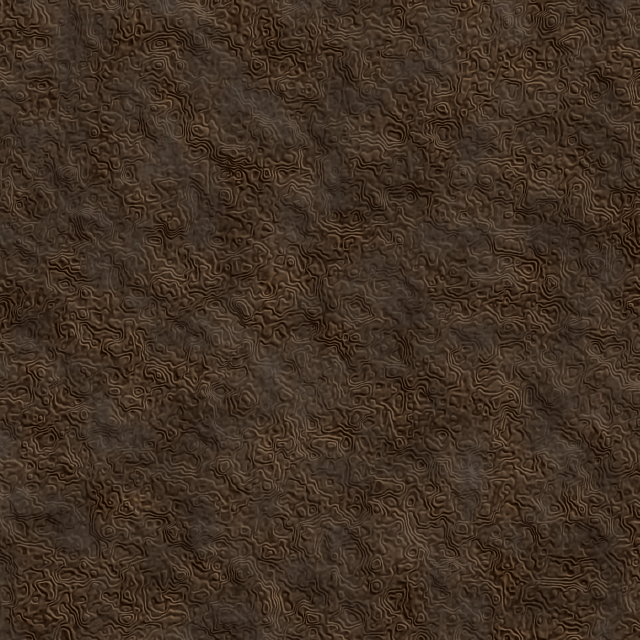
Reproduce this texture procedurally as a Shadertoy shader.

```glsl
// Dark brown earth, wrinkled by fine contour-like ridges under a slanting light.

#define CELLS 29.0                    // main lumps across the canvas
#define RINGS 9.5                     // ridges per unit of lump height
#define REACH 0.0014                  // half distance of the slope probe
#define LIGHT_DIR vec2(0.6, 0.8)
#define WRINKLE 0.24                  // contrast of the ridges
#define LUMP 3.6                      // contrast of the broad slopes
#define CREASE 0.24                   // darkness of the valleys
#define PATCH 0.48                    // contrast of the large patches
#define DARK_SOIL vec3(0.150, 0.092, 0.050)
#define PALE_SOIL vec3(0.400, 0.328, 0.262)
#define RUST vec3(0.045, 0.0, -0.040)

float hash(vec2 cell) {
    return fract(sin(dot(cell, vec2(127.1, 311.7))) * 43758.5453);
}

float valueNoise(vec2 p) {
    vec2 cell = floor(p);
    vec2 f = fract(p);
    f = f * f * (3.0 - 2.0 * f);
    float low = mix(hash(cell), hash(cell + vec2(1.0, 0.0)), f.x);
    float high = mix(hash(cell + vec2(0.0, 1.0)), hash(cell + 1.0), f.x);
    return mix(low, high, f.y);
}

// Three octaves, normalised to 0..1
float fbm(vec2 p) {
    float sum = 0.0;
    float total = 0.0;
    float weight = 1.0;
    for (int i = 0; i < 3; i++) {
        sum += weight * valueNoise(p);
        total += weight;
        weight *= 0.5;
        p = p * 2.03 + vec2(17.3, 9.1);
    }
    return sum / total;
}

float ridge(float height) {
    return sin(6.28318 * RINGS * height);
}

vec3 soil(vec2 p) {
    // Relief, lit by the difference of heights along the light
    float here = fbm(p * CELLS);
    float away = fbm((p - LIGHT_DIR * REACH) * CELLS);
    float toward = fbm((p + LIGHT_DIR * REACH) * CELLS);
    float wrinkles = ridge(away) - ridge(toward);
    float lumps = away - toward;
    float crease = smoothstep(0.4, 1.0, -ridge(here));

    // Patches, fine grain and stain
    float patches = fbm(p * 14.0 + 41.0) - 0.5;
    float grain = valueNoise(p * 260.0 + 5.0) - 0.5;
    float stain = fbm(p * 19.0 + 83.0) - 0.5;

    // Ridges fade in and out from place to place
    float strength = clamp(1.0 + 2.2 * stain, 0.4, 1.6);
    float tone = 0.48 + strength * (WRINKLE * wrinkles - CREASE * crease)
               + LUMP * lumps + PATCH * patches + 0.3 * grain;
    tone = clamp(tone, -0.25, 1.35);
    return mix(DARK_SOIL, PALE_SOIL, tone) + RUST * stain * (0.6 + tone);
}

void mainImage(out vec4 fragColor, in vec2 fragCoord) {
    // Four samples per pixel keep the thin ridges smooth
    vec3 color = vec3(0.0);
    for (int i = 0; i < 4; i++) {
        vec2 offset = vec2(float(i % 2), float(i / 2)) * 0.5 - 0.25;
        color += soil((fragCoord + offset) / iResolution.y);
    }
    fragColor = vec4(max(color * 0.25, 0.0), 1.0);
}
```
